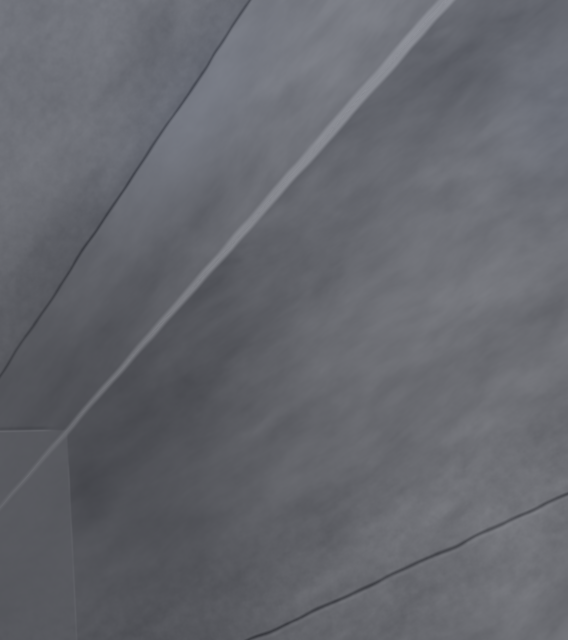
This texture is drawn by a WebGL 1 fragment shader. Its source:

```glsl
precision highp float;
uniform vec2 u_resolution;

#define STRIP_GAIN 0.125
#define SEAM_DEPTH 0.15
#define CLOUD_GAIN 0.105
#define GRAIN_GAIN 0.060
#define SPECK_GAIN 0.035
#define GRAIN_STRETCH 0.42

float hash(vec2 p) {
  vec3 q = fract(p.xyx * 0.1031);
  q += dot(q, q.yzx + 33.33);
  return fract((q.x + q.y) * q.z);
}

float noise(vec2 p) {
  vec2 i = floor(p), f = fract(p);
  f = f * f * (3.0 - 2.0 * f);
  return mix(mix(hash(i), hash(i + vec2(1.0, 0.0)), f.x),
             mix(hash(i + vec2(0.0, 1.0)), hash(i + vec2(1.0, 1.0)), f.x), f.y);
}

// Fractal noise centred on zero
float fbm(vec2 p) {
  float sum = 0.0, amp = 0.5;
  for (int i = 0; i < 5; i++) {
    sum += amp * (noise(p) - 0.5);
    p = mat2(1.6, 1.2, -1.2, 1.6) * p + 7.3;
    amp *= 0.5;
  }
  return sum;
}

// Signed distance to a line, positive on its left
float lineSide(vec2 p, vec2 a, vec2 b) {
  vec2 d = normalize(b - a);
  return d.x * (p.y - a.y) - d.y * (p.x - a.x);
}

// Soft elliptical patch turned by an angle
float patchAt(vec2 p, vec2 centre, vec2 radius, float angle) {
  float c = cos(angle), s = sin(angle);
  vec2 q = p - centre;
  q = vec2(c * q.x + s * q.y, c * q.y - s * q.x) / radius;
  return exp(-dot(q, q));
}

float stroke(float d, float halfWidth, float soft) {
  return 1.0 - smoothstep(halfWidth - soft, halfWidth + soft, abs(d));
}

void main() {
  vec2 p = gl_FragCoord.xy / u_resolution.y;
  float px = 1.0 / u_resolution.y;
  float wobble = 0.004 * (noise(p * 28.0) - 0.5);

  // Main dividing lines
  float strip = lineSide(p, vec2(0.0, 0.208), vec2(0.697, 1.0)) + wobble * 0.5;
  float seam = lineSide(p, vec2(0.0, 0.414), vec2(0.391, 1.0)) + wobble;
  float lowSeam = lineSide(p, vec2(0.391, 0.0), vec2(0.885, 0.227)) + wobble;
  float tileSide = p.x - (0.120 - 0.047 * p.y);
  float tileTop = p.y - 0.327 - 0.02 * (p.x - 0.05);
  float aboveStrip = smoothstep(-0.003, 0.003, strip);
  float aboveSeam = smoothstep(-0.002, 0.002, seam);

  // Broad tone of each slab
  float right = mix(0.325, 0.432, smoothstep(0.08, 0.80, p.x + 0.25 * (p.y - 0.3)));
  right -= 0.030 * exp(-abs(strip) / 0.09) * smoothstep(0.15, 0.5, p.y);
  right -= 0.045 * patchAt(p, vec2(0.73, 0.91), vec2(0.17, 0.06), 0.75);
  right -= 0.025 * patchAt(p, vec2(0.34, 0.42), vec2(0.22, 0.05), 0.7);
  right += 0.025 * patchAt(p, vec2(0.78, 0.57), vec2(0.20, 0.07), 0.55);
  right += 0.020 * patchAt(p, vec2(0.54, 0.13), vec2(0.18, 0.06), 0.43);
  float middle = mix(0.325, 0.470, smoothstep(0.28, 0.98, p.y));
  middle -= 0.025 * patchAt(p, vec2(0.27, 0.61), vec2(0.24, 0.035), 0.85);
  middle += 0.025 * patchAt(p, vec2(0.30, 0.79), vec2(0.16, 0.05), 0.95);
  float left = 0.405 + 0.060 * smoothstep(0.45, 0.95, p.y);
  left -= 0.065 * exp(-abs(seam) / 0.075);
  left += 0.020 * patchAt(p, vec2(0.04, 0.74), vec2(0.14, 0.07), 0.95);
  float tone = mix(right, mix(middle, left, aboveSeam), aboveStrip);

  // Small corner tile
  float tile = (1.0 - smoothstep(-0.002, 0.002, tileSide))
             * (1.0 - smoothstep(-0.002, 0.002, tileTop));
  tone = mix(tone, 0.345 + 0.02 * p.y, tile);
  tone -= 0.028 * patchAt(p, vec2(0.135, 0.235), vec2(0.035, 0.07), 0.0) * (1.0 - tile);

  // Weathering that runs along each slab
  float angle = mix(0.62, 0.92, aboveStrip);
  float c = cos(angle), s = sin(angle);
  vec2 g = vec2((c * p.x + s * p.y) * GRAIN_STRETCH, c * p.y - s * p.x);
  g += 0.018 * vec2(noise(p * 9.0), noise(p * 9.0 + 31.0));
  float rough = mix(0.55, 1.0, smoothstep(0.2, 0.65, p.x + 0.3 * p.y));
  rough *= 1.0 - 0.6 * tile;
  rough *= 1.0 - 0.5 * patchAt(p, vec2(0.32, 0.82), vec2(0.18, 0.05), 0.95);
  tone += rough * (CLOUD_GAIN * fbm(g * 13.0 + 4.0) + GRAIN_GAIN * fbm(g * 48.0 + 19.0));
  float speckZone = max(smoothstep(0.24, 0.02, abs(lowSeam)), 0.8 * aboveSeam);
  tone += SPECK_GAIN * (0.25 + speckZone) * fbm(p * 105.0);

  // Dark seams with a faint lit edge
  float seamWidth = 0.0012 + 0.0009 * noise(p * 35.0);
  tone -= SEAM_DEPTH * stroke(seam, seamWidth, px + 0.0012) * aboveStrip
        * (0.65 + 0.35 * smoothstep(0.45, 0.7, p.y));
  tone -= SEAM_DEPTH * stroke(lowSeam, seamWidth + 0.0005, px + 0.0012);
  tone += 0.025 * stroke(lowSeam + 0.006, 0.002, 0.003);

  // Thin tile edges
  float topEdge = 1.0 - smoothstep(0.06, 0.095, p.x);
  tone += 0.075 * topEdge * stroke(tileTop, 0.0008, px + 0.0008);
  tone -= 0.035 * topEdge * stroke(tileTop - 0.004, 0.002, 0.003);
  float sideEdge = 1.0 - smoothstep(0.26, 0.285, p.y);
  tone += 0.045 * sideEdge * stroke(tileSide, 0.0008, px + 0.0008)
        * (0.4 + 0.6 * noise(p * 24.0));

  // Pale strip, widening towards the top
  float halfWidth = mix(0.0026, 0.0098, smoothstep(0.15, 1.05, p.y));
  float glow = stroke(strip, halfWidth, px + 0.0022);
  float stripTone = 0.39 + STRIP_GAIN * smoothstep(0.1, 0.75, p.y) + 0.06 * p.y
                  + 0.05 * fbm(g * 60.0);
  tone = mix(tone, stripTone, 0.9 * glow);

  // Cool tint, stronger in the upper light
  float cool = 0.35 + 0.65 * smoothstep(0.35, 1.0, p.y);
  cool += 0.7 * patchAt(p, vec2(0.30, 0.83), vec2(0.2, 0.08), 0.95);
  cool += 0.6 * patchAt(p, vec2(0.87, 0.82), vec2(0.09, 0.12), 0.0);
  vec3 colour = vec3(tone) + vec3(-0.004, -0.001, 0.016) + cool * vec3(-0.006, 0.001, 0.014);
  gl_FragColor = vec4(clamp(colour, 0.0, 1.0), 1.0);
}
```
